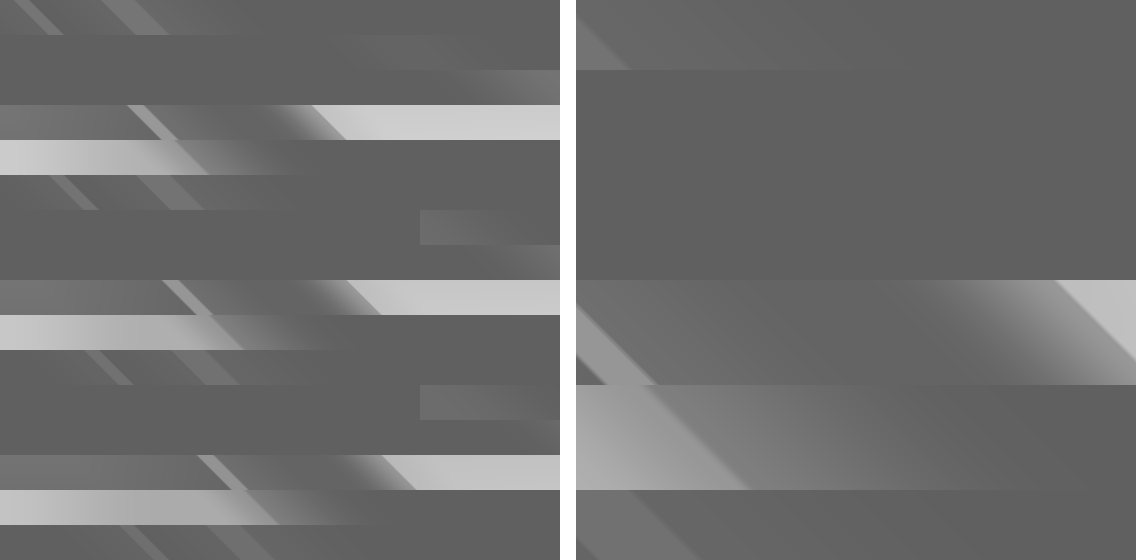
Left: the whole. Right: its middle third, enlarged.
A WebGL 2 fragment shader for this background:

```glsl
#version 300 es
precision highp float;
// Sixteen grey bands in a five-band cycle of slanted stripes and metallic glows, each cycle stepping right.

uniform vec2 u_resolution;
out vec4 fragColor;

// 1 between a and b, with slightly softened ends
float stripe(float a, float b, float s) {
    return smoothstep(a - 0.04, a + 0.04, s) - smoothstep(b - 0.04, b + 0.04, s);
}

// Light that is full at a and gone at b
float fade(float a, float b, float s) {
    return 1.0 - smoothstep(a, b, s);
}

// Thin and wide faint stripes
float twinStripes(float s) {
    float haze = 0.022 * stripe(0.83, 2.88, s) * smoothstep(0.8, 2.9, s);
    haze += 0.02 * smoothstep(-1.5, 0.4, s) * fade(0.38, 0.46, s);
    haze += 0.03 * step(3.85, s) * fade(3.6, 6.8, s);
    return haze + 0.08 * (stripe(0.4, 0.83, s) + stripe(2.88, 3.85, s));
}

// Faint sheen, cut off on its left in all but the first cycle
float sheen(float x, float s, float cycle) {
    float start = cycle < 0.5 ? 0.55 * smoothstep(9.0, 12.0, s) : step(12.0, x);
    return 0.045 * start * fade(10.0, 14.0, s);
}

// Dim left end, narrow stripe, then a bright bar behind a soft rise
float brightRight(float x, float f, float s) {
    float left = mix(0.075, 0.03, clamp(s / 3.6, 0.0, 1.0)) - 0.015 * (f - 0.5);
    float light = left * fade(3.58, 3.66, s);
    light += 0.22 * stripe(3.62, 4.1, s);
    light += step(4.1, s) * (0.015 + 0.045 * fade(4.0, 6.2, s)) * fade(8.8, 8.95, s);
    float rise = smoothstep(6.7, 9.1, s);
    light += 0.23 * rise * rise * fade(8.86, 8.94, s);
    float bar = 0.385 + 0.035 * smoothstep(8.9, 10.5, s) + 0.02 * f * x / 16.0;
    return light + bar * smoothstep(8.86, 8.94, s);
}

// Bright bar that dims to a slanted end and leaves a soft trail
float brightLeft(float x, float s) {
    float bar = 0.42 - 0.1 * smoothstep(0.0, 4.4, x) - 0.1 * smoothstep(3.4, 5.0, s);
    float trail = 0.14 * pow(fade(4.4, 8.6, s), 1.5);
    return mix(bar, trail, smoothstep(4.9, 5.06, s));
}

// Grey level at p, measured in bands from the upper left
float shade(vec2 p) {
    float band = floor(p.y);
    float cycle = floor(band / 5.0);
    float kind = band - 5.0 * cycle;
    float f = fract(p.y);
    float s = p.x - f - cycle;

    float light;
    if (kind < 0.5) light = twinStripes(s) * (1.0 - 0.1 * cycle);
    else if (kind < 1.5) light = sheen(p.x, s, cycle);
    else if (kind < 2.5) light = 0.075 * smoothstep(12.0, 16.0, s);
    else if (kind < 3.5) light = brightRight(p.x, f, s) * (1.0 - 0.05 * cycle);
    else light = brightLeft(p.x, s) * (1.0 - 0.04 * cycle);
    return 0.378 + light;
}

void main() {
    // Average a 4 x 4 grid within each pixel to smooth the edges
    float grey = 0.0;
    for (int i = 0; i < 16; i++) {
        vec2 offset = (vec2(i % 4, i / 4) + 0.5) / 4.0 - 0.5;
        vec2 uv = (gl_FragCoord.xy + offset) / u_resolution;
        grey += shade(vec2(uv.x, 1.0 - uv.y) * 16.0) / 16.0;
    }
    fragColor = vec4(vec3(grey), 1.0);
}
```
